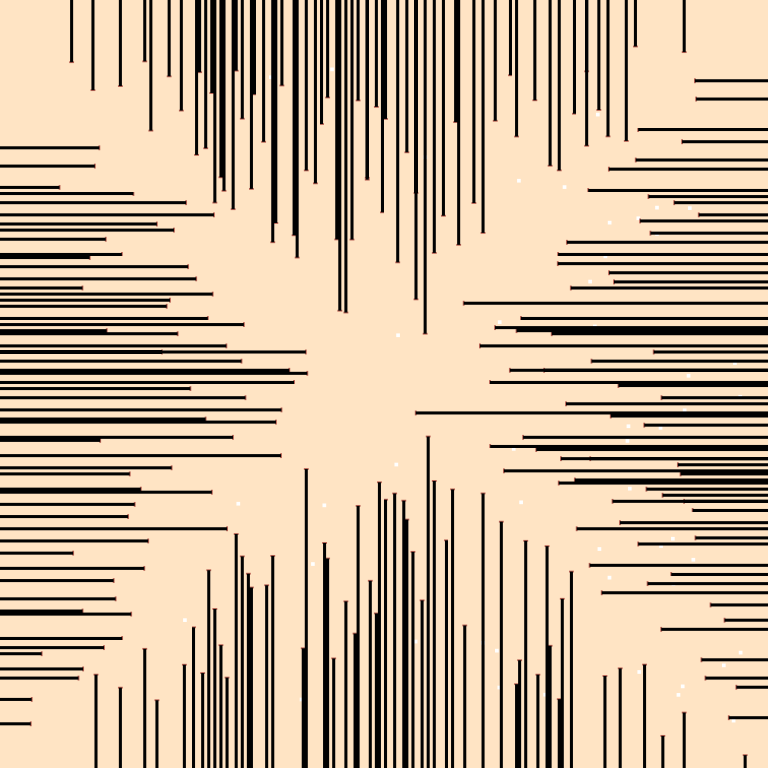
Reproduce this background procedurally as a Shadertoy shader.

```glsl
const vec3 CREAM = vec3(1.0, 0.895, 0.77);
const vec3 INK = vec3(0.005);
const vec3 TIP_RED = vec3(0.55, 0.06, 0.05);
const vec3 SPECK_WHITE = vec3(1.0);

const int BANDS = 12;            // bands along every side
const float BAND_CELLS = 21.0;   // bar slots in one band
const float CELL = 1.0 / (float(BANDS) * BAND_CELLS);
const float MAX_REACH = 0.46;    // longest bar
const float MIN_SHARE = 0.28;    // shortest bar, as a share of its reach
const int MAX_BARS = 13;
const int SPECKS = 50;
const float SPECK_SIZE = 0.0048;
const float FLARE = 0.3;         // tip flare, in cells

// Bars per band: left, right, bottom, top
const vec4 BAR_COUNT[BANDS] = vec4[BANDS](
    vec4(1, 1, 0, 0), vec4(5, 3, 2, 3), vec4(5, 5, 3, 4),
    vec4(5, 6, 10, 12), vec4(6, 13, 4, 8), vec4(7, 8, 9, 11),
    vec4(10, 9, 9, 8), vec4(8, 6, 4, 6), vec4(7, 7, 9, 5),
    vec4(3, 5, 2, 6), vec4(0, 2, 3, 1), vec4(0, 0, 1, 0));

float hash(vec3 p) {
    p = fract(p * vec3(0.1031, 0.1030, 0.0973));
    p += dot(p, p.yzx + 33.33);
    return fract((p.x + p.y) * p.z);
}

// Linear coverage of the span [lo, hi] by a pixel of the given size
float span(float x, float lo, float hi, float pixel) {
    float start = max(lo, x - 0.5 * pixel);
    float end = min(hi, x + 0.5 * pixel);
    return clamp((end - start) / pixel, 0.0, 1.0);
}

// Bars growing from one side; p.x is depth from it, p.y runs along it.
// Returns ink coverage and tip flare coverage.
vec2 sideBars(vec2 p, vec2 pixel, int side) {
    int band = clamp(int(p.y * float(BANDS)), 0, BANDS - 1);
    float count = BAR_COUNT[band][side];
    vec2 cover = vec2(0.0);
    for (int i = 0; i < MAX_BARS; i++) {
        if (float(i) >= count) break;
        vec3 seed = vec3(float(i) + 1.0, float(band) + 17.0, float(side) * 7.0 + 3.0);

        // Jittered slot inside the band, snapped to the cells
        float slot = floor(BAND_CELLS * (float(i) + hash(seed)) / count);
        float lo = (float(band) * BAND_CELLS + slot) * CELL;
        float hi = lo + CELL;

        // The diagonals of the canvas limit the length
        float reach = min(min(lo, 1.0 - lo), MAX_REACH);
        float tip = reach * mix(MIN_SHARE, 1.0, hash(seed + 41.7));

        float grow = FLARE * CELL;
        cover.x += span(p.y, lo, hi, pixel.y) * span(p.x, -1.0, tip, pixel.x);
        cover.y += span(p.y, lo - grow, hi + grow, pixel.y)
                 * span(p.x, tip - grow, tip + grow, pixel.x);
    }
    return min(cover, 1.0);
}

// Small scattered squares, denser toward the right
float specks(vec2 p, vec2 pixel) {
    float cover = 0.0;
    for (int i = 0; i < SPECKS; i++) {
        vec3 seed = vec3(float(i) + 5.0, 61.0, 23.0);
        vec2 center = vec2(mix(0.2, 0.97, sqrt(hash(seed))),
                           mix(0.04, 0.92, hash(seed + 9.3)));
        vec2 lo = center - 0.5 * SPECK_SIZE;
        vec2 hi = center + 0.5 * SPECK_SIZE;
        cover = max(cover, span(p.x, lo.x, hi.x, pixel.x) * span(p.y, lo.y, hi.y, pixel.y));
    }
    return cover;
}

void mainImage(out vec4 fragColor, in vec2 fragCoord) {
    vec2 pixel = 1.0 / iResolution.xy;
    vec2 p = fragCoord * pixel;

    // Four fans of bars pointing inward
    vec2 bars = sideBars(p, pixel, 0);
    bars = max(bars, sideBars(vec2(1.0 - p.x, p.y), pixel, 1));
    bars = max(bars, sideBars(p.yx, pixel.yx, 2));
    bars = max(bars, sideBars(vec2(1.0 - p.y, p.x), pixel.yx, 3));

    // Layers: ground, specks, red tips, ink
    vec3 color = mix(CREAM, SPECK_WHITE, specks(p, pixel));
    color = mix(color, TIP_RED, 0.6 * bars.y);
    color = mix(color, INK, bars.x);
    fragColor = vec4(color, 1.0);
}
```
